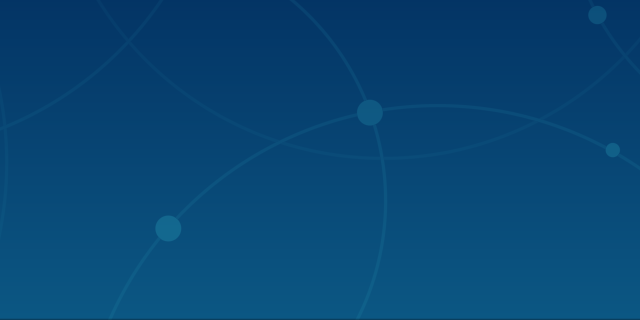
Give the GLSL for this background, as a Shadertoy shader.

```glsl
// Deep blue vertical gradient crossed by large faint rings that carry round nodes.
#define TOP_COLOR vec3(0.013, 0.205, 0.395)
#define BOTTOM_COLOR vec3(0.045, 0.342, 0.515)
#define INK_COLOR vec3(0.13, 0.55, 0.67)
#define RING_HALF_WIDTH 0.0050
#define EDGE_HEIGHT 0.004
#define EDGE_SHADE 0.72

// Antialiased coverage of a signed distance, all in canvas heights
float coverage(float dist) {
    float pixel = 1.0 / iResolution.y;
    return 1.0 - smoothstep(-0.75 * pixel, 0.75 * pixel, dist);
}

float ring(vec2 p, vec2 center, float radius) {
    return coverage(abs(length(p - center) - radius) - RING_HALF_WIDTH);
}

float node(vec2 p, vec2 center, float radius) {
    return coverage(length(p - center) - radius);
}

void mainImage(out vec4 fragColor, in vec2 fragCoord) {
    vec2 p = fragCoord / iResolution.y;
    p.x *= 2.0 * iResolution.y / iResolution.x; // width always spans two units

    // Background gradient
    vec3 color = mix(BOTTOM_COLOR, TOP_COLOR, p.y);

    // Rings, slightly fainter towards the top
    float fade = mix(1.0, 0.75, p.y);
    float rings = 0.19 * ring(p, vec2(0.385, 0.372), 0.820);
    rings = max(rings, 0.18 * ring(p, vec2(1.367, -0.448), 1.118));
    rings = max(rings, 0.10 * ring(p, vec2(1.198, 1.555), 1.050));
    rings = max(rings, 0.13 * ring(p, vec2(-0.400, 1.615), 1.094));
    rings = max(rings, 0.10 * ring(p, vec2(-1.099, 0.492), 1.120));
    rings = max(rings, 0.14 * ring(p, vec2(2.587, 1.346), 0.820));

    // Nodes sit on the rings and hide them
    float nodes = 0.42 * node(p, vec2(0.526, 0.286), 0.0404);
    nodes = max(nodes, 0.32 * node(p, vec2(1.156, 0.648), 0.0404));
    nodes = max(nodes, 0.30 * node(p, vec2(1.867, 0.953), 0.0286));
    nodes = max(nodes, 0.38 * node(p, vec2(1.915, 0.531), 0.0224));
    color = mix(color, INK_COLOR, max(rings * fade, nodes));

    // Thin dark strip along the bottom
    color *= mix(1.0, EDGE_SHADE, coverage(p.y - EDGE_HEIGHT));

    fragColor = vec4(color, 1.0);
}
```
